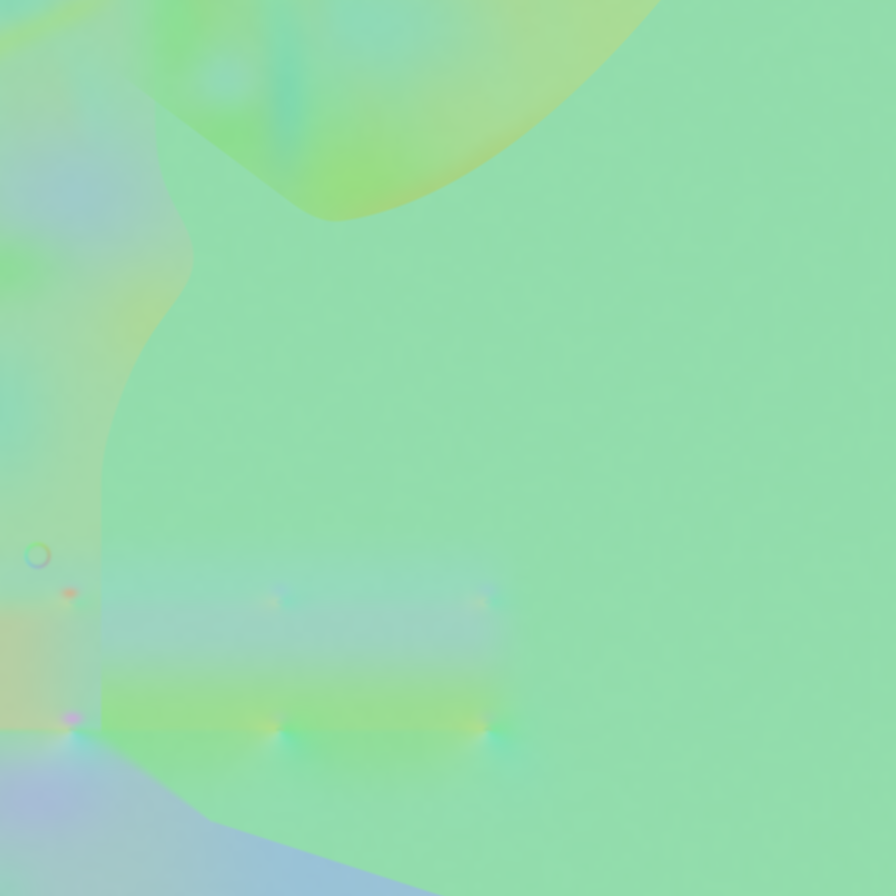
Write a Shadertoy shader that draws this texture map.

```glsl
// Pastel green flow map: soft tinted regions, a faint banded panel and pinched glow points.
#define BASE vec3(0.573, 0.864, 0.674)
#define EDGE 0.0025
#define PINCH_START vec2(0.081, 0.186)
#define PINCH_STEP vec2(0.2318, 0.142)
#define RING_CENTER vec2(0.042, 0.380)
#define RING_RADIUS 0.0125
#define STREAK_AMOUNT 0.045
#define GRAIN_AMOUNT 0.006

float hash(vec2 p) {
    vec3 q = fract(p.xyx * 0.1031);
    q += dot(q, q.yzx + 33.33);
    return fract((q.x + q.y) * q.z);
}

float noise(vec2 p) {
    vec2 i = floor(p), f = fract(p);
    f = f * f * (3.0 - 2.0 * f);
    return mix(mix(hash(i), hash(i + vec2(1, 0)), f.x),
               mix(hash(i + vec2(0, 1)), hash(i + vec2(1, 1)), f.x), f.y);
}

float bell(float x) { return exp(-x * x); }

// Blends an elliptical soft patch of tint into a colour.
void patchTint(inout vec3 col, vec2 p, vec2 center, vec2 size, vec3 tint, float amount) {
    col = mix(col, tint, amount * bell(length((p - center) / size)));
}

float smoothMin(float a, float b, float k) {
    float h = max(k - abs(a - b), 0.0) / k;
    return min(a, b) - h * h * k * 0.25;
}

// Region outlines
float leftEdge(float y) {
    return mix(0.113, 0.173, smoothstep(0.46, 0.70, y)) + 0.043 * bell((y - 0.713) / 0.07);
}

float canopyEdge(float x) {
    float rise = 0.11 + 0.75 * (x - 0.17);
    float fall = 0.249 - 1.44 * pow(max(x - 0.35, 0.0), 1.85);
    return 1.0 - smoothMin(rise, fall, 0.022);
}

float floorEdge(float x) {
    return 0.160 - 0.324 * x + 0.43 * max(0.235 - x, 0.0);
}

vec3 panelColor(vec2 p) {
    vec3 col = mix(BASE, vec3(0.565, 0.868, 0.60), smoothstep(0.09, 0.18, p.y));
    col = mix(col, vec3(0.60, 0.866, 0.575), smoothstep(0.18, 0.19, p.y));
    col = mix(col, vec3(0.615, 0.825, 0.755), smoothstep(0.20, 0.30, p.y));
    col = mix(col, vec3(0.585, 0.852, 0.735), smoothstep(0.31, 0.345, p.y));
    return mix(col, BASE, smoothstep(0.34, 0.42, p.y));
}

vec3 leftColor(vec2 p) {
    vec3 col = mix(vec3(0.64, 0.85, 0.66), vec3(0.61, 0.85, 0.68), smoothstep(0.70, 0.95, p.y));
    patchTint(col, p, vec2(0.0, 0.54), vec2(0.06, 0.09), vec3(0.56, 0.85, 0.72), 0.9);
    patchTint(col, p, vec2(0.08, 0.78), vec2(0.12, 0.09), vec3(0.62, 0.79, 0.79), 0.95);
    patchTint(col, p, vec2(0.0, 0.70), vec2(0.07, 0.04), vec3(0.54, 0.87, 0.58), 0.8);
    patchTint(col, p, vec2(0.17, 0.64), vec2(0.06, 0.06), vec3(0.68, 0.85, 0.58), 0.75);
    patchTint(col, p, vec2(0.0, 1.0), vec2(0.07, 0.03), vec3(0.54, 0.85, 0.71), 0.9);
    float ribbon = bell((p.y - 0.95 - 0.45 * p.x) / 0.018) * (1.0 - smoothstep(0.08, 0.16, p.x));
    col = mix(col, vec3(0.63, 0.87, 0.57), 0.7 * ribbon);
    patchTint(col, p, vec2(0.06, 0.355), vec2(0.15, 0.03), vec3(0.61, 0.84, 0.72), 0.8);
    vec3 blush = mix(vec3(0.71, 0.81, 0.64), vec3(0.62, 0.83, 0.71), smoothstep(0.0, 0.12, p.x));
    return mix(col, blush, 1.0 - smoothstep(0.30, 0.34, p.y));
}

vec3 canopyColor(vec2 p) {
    vec3 col = mix(vec3(0.57, 0.865, 0.60), vec3(0.66, 0.86, 0.585), smoothstep(0.34, 0.58, p.x));
    patchTint(col, p, vec2(0.42, 0.97), vec2(0.13, 0.08), vec3(0.56, 0.85, 0.73), 0.85);
    patchTint(col, p, vec2(0.25, 0.91), vec2(0.05, 0.04), vec3(0.58, 0.85, 0.75), 0.8);
    patchTint(col, p, vec2(0.20, 0.97), vec2(0.035, 0.06), vec3(0.55, 0.87, 0.55), 0.7);
    patchTint(col, p, vec2(0.26, 0.85), vec2(0.06, 0.035), vec3(0.54, 0.87, 0.55), 0.8);
    patchTint(col, p, vec2(0.40, 0.79), vec2(0.09, 0.06), vec3(0.59, 0.87, 0.50), 0.85);
    patchTint(col, p, vec2(0.317, 0.88), vec2(0.025, 0.08), vec3(0.49, 0.84, 0.68), 0.85);
    float rim = bell((p.y - canopyEdge(p.x)) / 0.022) * smoothstep(0.32, 0.46, p.x);
    return mix(col, vec3(0.66, 0.82, 0.49), 0.75 * rim * (1.0 - smoothstep(0.52, 0.68, p.x)));
}

vec3 floorColor(vec2 p) {
    vec3 col = mix(vec3(0.64, 0.78, 0.78), vec3(0.60, 0.76, 0.84), smoothstep(0.12, 0.36, p.x));
    patchTint(col, p, vec2(0.04, 0.105), vec2(0.08, 0.04), vec3(0.65, 0.73, 0.83), 0.9);
    patchTint(col, p, vec2(0.0, 0.0), vec2(0.04, 0.04), vec3(0.58, 0.82, 0.74), 0.7);
    return mix(col, vec3(0.60, 0.85, 0.68), 0.8 * smoothstep(0.13, 0.19, p.y));
}

// Colour shift around a pinch: warm left, cool right, bluish fan below.
vec3 pinchShift(vec2 d, float lower) {
    float r = length(d * vec2(1.0, 1.7));
    vec2 n = d / (length(d) + 0.003);
    float core = exp(-r / mix(0.013, 0.024, lower)) * smoothstep(0.0, 0.008, r);
    vec3 shift = core * (vec3(-0.15, 0.02, 0.03) * n.x + vec3(0.01, 0.03, -0.02));
    float fan = smoothstep(0.0, 0.9, -n.y) * exp(-length(d) / 0.035);
    shift += lower * fan * vec3(-0.03 - 0.10 * n.x, 0.01, 0.15);
    float cap = bell(length((d - vec2(0.0, 0.013)) / vec2(0.012, 0.009)));
    return shift + cap * vec3(0.01, -0.03, 0.05);
}

void mainImage(out vec4 fragColor, in vec2 fragCoord) {
    vec2 p = fragCoord / iResolution.xy;
    float panelMask = 1.0 - smoothstep(0.52, 0.60, p.x);
    vec3 col = mix(BASE, panelColor(p), panelMask);

    // Tinted regions
    float leftMask = smoothstep(-EDGE, EDGE, leftEdge(p.y) - p.x) * smoothstep(0.178, 0.19, p.y);
    float canopyMask = smoothstep(-EDGE, EDGE, p.y - canopyEdge(p.x)) * smoothstep(0.12, 0.20, p.x);
    float floorSoft = mix(0.018, EDGE, smoothstep(0.08, 0.26, p.x));
    float floorMask = smoothstep(-floorSoft, floorSoft, floorEdge(p.x) - p.y) * smoothstep(0.19, 0.178, p.y);
    col = mix(col, leftColor(p), leftMask);
    col = mix(col, canopyColor(p), canopyMask);
    col = mix(col, floorColor(p), floorMask);

    // Slanted streaks in the upper regions
    float streak = noise(vec2(p.x * 26.0 + p.y * 6.0, p.y * 9.0)) - 0.5;
    float streakMask = max(leftMask, canopyMask) * smoothstep(0.70, 0.9, p.y);
    col += STREAK_AMOUNT * streak * streakMask * vec3(-0.8, 0.3, 1.0);

    // Pinch grid
    for (int i = 0; i < 6; i++) {
        vec2 cell = vec2(i % 3, i / 3);
        col += pinchShift(p - PINCH_START - cell * PINCH_STEP, 1.0 - cell.y);
    }
    patchTint(col, p, vec2(0.081, 0.198), vec2(0.011, 0.007), vec3(0.80, 0.66, 0.86), 0.8);
    patchTint(col, p, vec2(0.078, 0.338), vec2(0.009, 0.006), vec3(0.82, 0.70, 0.55), 0.8);

    // Small iridescent ring
    vec2 d = p - RING_CENTER;
    float ring = bell((length(d) - RING_RADIUS) / 0.003);
    col += ring * (vec3(0.07, -0.05, -0.05) * d.x + vec3(-0.01, 0.06, -0.08) * d.y) / RING_RADIUS;
    col -= 0.03 * ring;

    col += GRAIN_AMOUNT * (noise(p * 90.0) - 0.5);
    fragColor = vec4(clamp(col, 0.0, 1.0), 1.0);
}
```
